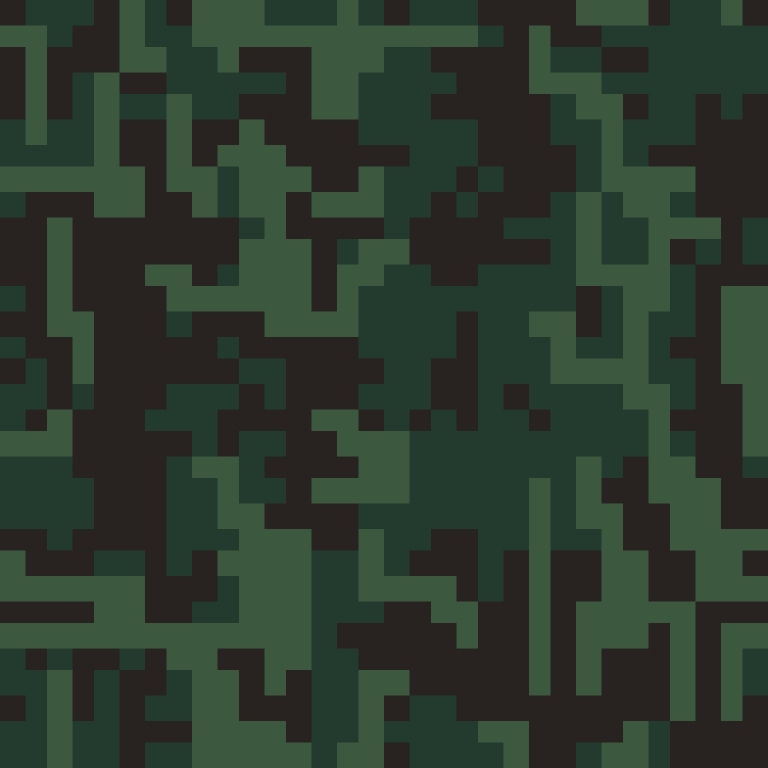
A Shadertoy shader for this pattern:

```glsl
// Blocky woodland camouflage: light green stepped strands over dark and mid green patches.

const vec3 DARK_BROWN  = vec3(0.157, 0.135, 0.127);
const vec3 DEEP_GREEN  = vec3(0.138, 0.228, 0.185);
const vec3 LIGHT_GREEN = vec3(0.235, 0.350, 0.252);

const float CELLS = 32.0;              // blocks across the canvas
const float TEXELS = 180.0;            // fine raster the block edges snap to
const vec2  PATCH_SIZE = vec2(2.8, 3.6); // patch size in blocks
const float SPECKLE = 0.32;            // weight of single-block noise in patches
const float DARK_LEVEL = 0.517;        // higher gives more brown

const float HOME_SIZE = 5.0;           // one strand starts in each home square
const int   MAX_STEPS = 10;            // longest strand, in blocks
const float MIN_STEPS = 4.0;
const float WIDE_CHANCE = 0.15;        // strands two blocks wide
const float LEFT_CHANCE = 0.28;        // strands that lean left
const float FLAT_CHANCE = 0.13;        // strands that run mostly sideways
const int   AA = 2;                    // samples per axis

float hash(vec2 p, int salt) {
    uvec3 v = uvec3(ivec3(ivec2(p), salt)) * 1664525u + 1013904223u;
    v.x += v.y * v.z; v.y += v.z * v.x; v.z += v.x * v.y;
    v ^= v >> 16u;
    v.x += v.y * v.z; v.y += v.z * v.x; v.z += v.x * v.y;
    return float(v.z >> 8u) / 16777216.0;
}

float valueNoise(vec2 p) {
    vec2 i = floor(p), f = fract(p);
    f = f * f * (3.0 - 2.0 * f);
    vec2 e = vec2(1.0, 0.0);
    return mix(mix(hash(i, 1), hash(i + e, 1), f.x),
               mix(hash(i + e.yx, 1), hash(i + e.xx, 1), f.x), f.y);
}

// True if a random walk from the given home square covers the block.
bool walkCovers(vec2 home, vec2 cell) {
    vec2 pos = home * HOME_SIZE + floor(HOME_SIZE * vec2(hash(home, 2), hash(home, 3)));
    float steps = MIN_STEPS + floor((float(MAX_STEPS) + 1.0 - MIN_STEPS) * hash(home, 4));
    vec2 reach = abs(cell - pos);
    if (cell.y < pos.y || reach.x + reach.y > steps) return false;

    float width = hash(home, 5) < WIDE_CHANCE ? 1.0 : 0.0;
    float side = hash(home, 6) < LEFT_CHANCE ? -1.0 : 1.0;
    float lean = hash(home, 7) < FLAT_CHANCE ? 0.82 : mix(0.1, 0.55, hash(home, 8));
    for (int k = 0; k < MAX_STEPS; k++) {
        if (float(k) >= steps || pos.y > cell.y) break;
        float dx = cell.x - pos.x;
        if (pos.y == cell.y && dx >= 0.0 && dx <= width) return true;
        pos += hash(home, 20 + k) < lean ? vec2(side, 0.0) : vec2(0.0, 1.0);
    }
    return false;
}

bool onStrand(vec2 cell) {
    vec2 block = floor(cell / HOME_SIZE);
    for (int j = 0; j <= 2; j++)
        for (int i = -2; i <= 2; i++)
            if (walkCovers(block + vec2(i, -j), cell)) return true;
    return false;
}

vec3 camouflage(vec2 uv) {
    // Rows count downwards; block edges snap to the fine raster
    vec2 texel = floor(vec2(uv.x, 1.0 - uv.y) * TEXELS) + 0.5;
    vec2 cell = floor(texel * CELLS / TEXELS);
    if (onStrand(cell)) return LIGHT_GREEN;

    // Soft patches broken up by single-block speckle
    float patches = mix(valueNoise(cell / PATCH_SIZE + 0.37), hash(cell, 9), SPECKLE);
    return patches < DARK_LEVEL ? DARK_BROWN : DEEP_GREEN;
}

void mainImage(out vec4 fragColor, in vec2 fragCoord) {
    // Supersample to smooth the block edges
    vec3 color = vec3(0.0);
    for (int j = 0; j < AA; j++)
        for (int i = 0; i < AA; i++) {
            vec2 offset = (vec2(i, j) + 0.5) / float(AA) - 0.5;
            color += camouflage((fragCoord + offset) / iResolution.xy);
        }
    fragColor = vec4(color / float(AA * AA), 1.0);
}
```
